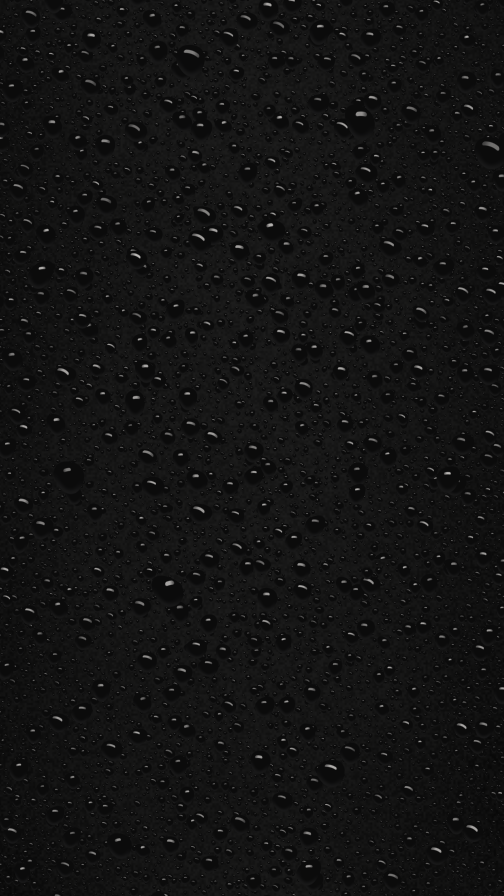
Give the GLSL for this texture, as a Shadertoy shader.

```glsl
// Water droplets on a black panel: four jittered grids of drops, from fine mist
// to large beads, are painted over a dim, grainy backdrop. Each drop is a dark
// wobbly disc with a soft lower rim and a thin curved glint near its top.

const vec3 PANEL_COLOR = vec3(0.092, 0.092, 0.091);
const vec3 BODY_COLOR  = vec3(0.043, 0.043, 0.044);
const vec3 RIM_COLOR   = vec3(0.050, 0.050, 0.050);
const vec3 GLINT_COLOR = vec3(0.78, 0.77, 0.76);

vec3 hash3(vec2 p) {
    vec3 q = fract(p.xyx * vec3(0.1031, 0.1030, 0.0973));
    q += dot(q, q.yxz + 33.33);
    return fract((q.xxy + q.yzz) * q.zyx);
}

float valueNoise(vec2 p) {
    vec2 i = floor(p), f = fract(p);
    f = f * f * (3.0 - 2.0 * f);
    float low  = mix(hash3(i).x, hash3(i + vec2(1, 0)).x, f.x);
    float high = mix(hash3(i + vec2(0, 1)).x, hash3(i + vec2(1, 1)).x, f.x);
    return mix(low, high, f.y);
}

mat2 rotation(float angle) {
    float c = cos(angle), s = sin(angle);
    return mat2(c, -s, s, c);
}

// Coverage of a shape with signed distance d, softened over one pixel
float coverage(float d, float pixel) {
    return 1.0 - smoothstep(-pixel, pixel, d);
}

// Paints one drop; offset is measured from its centre
vec3 paintDrop(vec3 color, vec2 offset, float radius, vec3 seed, float glint, float pixel) {
    vec2 q = offset / radius;
    float soft = 0.8 * pixel / radius;

    // Outline: slightly stretched and lobed
    vec2 shape = rotation((seed.x - 0.5) * 1.6) * q;
    shape.x *= mix(1.0, 1.3, seed.y);
    float angle = atan(shape.y, shape.x + 0.0001);
    float wobble = 0.07 * sin(2.0 * angle + seed.z * 6.28)
                 + 0.05 * sin(3.0 * angle + seed.x * 6.28);
    float dist = length(shape) * (1.0 + wobble);
    float mask = coverage(dist - 1.0, soft);

    // Faint light gathered along the lower edge
    float rim = smoothstep(0.55, 0.95, dist) * smoothstep(0.1, -0.9, q.y + 0.3 * q.x);
    color = mix(color, BODY_COLOR + RIM_COLOR * rim, mask);

    // Bent capsule reflecting the lamp
    vec2 g = rotation((seed.z - 0.35) * -0.7) * (q - vec2((seed.y - 0.5) * 0.3, 0.46));
    g.y += 0.45 * g.x * g.x;
    float halfWidth = mix(0.14, 0.48, seed.z * seed.z);
    float d = length(vec2(max(abs(g.x) - halfWidth, 0.0), g.y)) - mix(0.08, 0.13, seed.x);
    float fade = 1.0 - 0.45 * smoothstep(0.0, halfWidth + 0.1, g.x * sign(seed.y - 0.5));
    return mix(color, GLINT_COLOR, coverage(d, soft) * fade * glint);
}

// Scatters drops over a tilted grid; sizes are fractions of the cell
vec3 scatterDrops(vec3 color, vec2 p, float cell, vec2 sizes, float density,
                  float glint, float tilt, float pixel) {
    mat2 turn = rotation(tilt);
    vec2 grid = turn * p / cell + 40.0 * tilt + 60.0;
    vec2 home = floor(grid);
    for (int y = -1; y <= 1; y++) {
        for (int x = -1; x <= 1; x++) {
            vec2 id = home + vec2(x, y);
            vec3 place = hash3(id);
            vec3 seed = hash3(id + 217.3);
            if (place.z > density) continue;
            vec2 center = id + 0.5 + 0.7 * (place.xy - 0.5);
            vec2 offset = (grid - center) * turn * cell;
            float radius = cell * mix(sizes.x, sizes.y, fract(place.z * 37.7));
            float shine = glint * mix(0.55, 1.0, fract(seed.x * 19.3));
            color = paintDrop(color, offset, radius, seed, shine, pixel);
        }
    }
    return color;
}

// Panel lit broadly from above, darker to the sides and the bottom
vec3 panel(vec2 p, float aspect) {
    float side = abs(p.x / aspect - 0.5) * 2.0;
    float light = 1.0 - 0.32 * side * side - 0.14 * smoothstep(0.5, 0.0, p.y);
    float cloud = valueNoise(p * 9.0) - 0.5;
    float grain = valueNoise(p * 420.0) - 0.5;
    return PANEL_COLOR * (light + 0.12 * cloud + 0.45 * grain);
}

void mainImage(out vec4 fragColor, in vec2 fragCoord) {
    vec2 p = fragCoord / iResolution.y;
    float pixel = 1.0 / iResolution.y;
    float upper = smoothstep(0.05, 0.6, p.y);

    vec3 color = panel(p, iResolution.x / iResolution.y);
    // Mist, small, medium and large drops, each covering the finer ones
    color = scatterDrops(color, p, 0.0080, vec2(0.16, 0.36), 0.72, 0.38, 0.35, pixel);
    color = scatterDrops(color, p, 0.0155, vec2(0.17, 0.36), 0.80, 0.62, 0.90, pixel);
    color = scatterDrops(color, p, 0.0290, vec2(0.20, 0.43), mix(0.52, 0.82, upper), 0.85, 0.55, pixel);
    color = scatterDrops(color, p, 0.1050, vec2(0.09, 0.19), 0.42, 0.95, 0.20, pixel);
    fragColor = vec4(color, 1.0);
}
```
